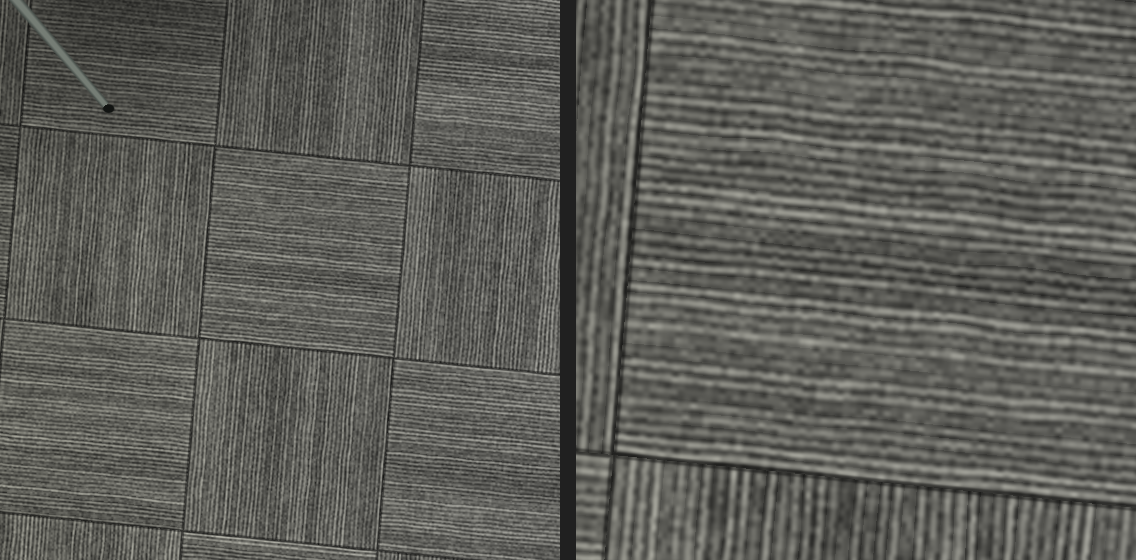
Left, the full canvas; right, a detail of the centre.
This texture is drawn by a Shadertoy shader. Its source:

```glsl
// Grey ribbed carpet tiles laid quarter-turned, with a slim metal leg in one corner.

float hash(vec2 p) {
    vec3 q = fract(vec3(p.xyx) * 0.1031);
    q += dot(q, q.yzx + 33.33);
    return fract((q.x + q.y) * q.z);
}

float noise(vec2 p) {
    vec2 i = floor(p), f = fract(p);
    f = f * f * (3.0 - 2.0 * f);
    return mix(mix(hash(i), hash(i + vec2(1, 0)), f.x),
               mix(hash(i + vec2(0, 1)), hash(i + vec2(1, 1)), f.x), f.y);
}

// Distance to a segment in x, position along it in y
vec2 segment(vec2 p, vec2 a, vec2 b) {
    vec2 d = b - a;
    float t = clamp(dot(p - a, d) / dot(d, d), 0.0, 1.0);
    return vec2(length(p - a - d * t), t);
}

// Brightness of the yarn: x runs along the ribs, y across them
float ribs(vec2 p, float seed) {
    float wobble = 0.35 * (noise(vec2(p.x * 9.0, p.y * 15.0) + seed) - 0.5);
    float y = p.y * 46.0 + wobble;
    float row = floor(y);
    float across = fract(y);
    float yarn = hash(vec2(row, seed));
    float groove = 0.5 - 0.5 * cos(6.2832 * across);
    float depth = mix(0.10, 0.25, hash(vec2(row, seed + 7.0)));
    float band = noise(vec2(p.x * 0.7, row * 0.22) + seed * 3.1) - 0.5;
    float slub = noise(vec2(p.x * 16.0, row * 1.7 + seed)) - 0.5;
    float tuft = noise(vec2(p.x * 85.0, y * 2.2) + seed * 5.0) - 0.5;
    return 0.36 + depth * (groove - 0.5) + 0.15 * (yarn - 0.5) * groove
         + 0.10 * band + 0.06 * slub + 0.15 * tuft;
}

void mainImage(out vec4 fragColor, in vec2 fragCoord) {
    vec2 uv = fragCoord / iResolution.xy;
    float px = 1.0 / iResolution.y;

    // Slightly turned tile grid, about 2.9 tiles each way
    mat2 tileAxes = mat2(0.3477, -0.0352, 0.0290, 0.3437);
    vec2 grid = inverse(tileAxes) * (uv - vec2(0.3555, 0.3958));
    vec2 cell = floor(grid);
    vec2 local = grid - cell;
    float seed = floor(hash(cell + 40.0) * 90.0);

    // Every other tile is turned by a quarter
    bool turned = mod(cell.x + cell.y, 2.0) > 0.5;
    float light = ribs(turned ? local.yx : local, seed);
    light += 0.03 * (hash(cell + 11.0) - 0.5);

    // Thin dark seam with a faint pale lip
    vec2 toEdge = min(local, 1.0 - local);
    float edge = min(toEdge.x, toEdge.y) * 0.346;
    light += 0.035 * smoothstep(0.010, 0.006, edge) * smoothstep(0.002, 0.004, edge);
    light *= 1.0 - 0.40 * smoothstep(0.0022 + px, 0.0010, edge);

    // Broad wear and the soft shadow in the upper left
    light *= 0.96 + 0.10 * noise(uv * 5.0 + 3.0);
    vec2 fromShadow = (uv - vec2(0.17, 0.97)) / vec2(0.30, 0.24);
    light *= 1.0 - 0.34 * exp(-dot(fromShadow, fromShadow));
    light *= 1.03 - 0.06 * uv.y;
    vec3 color = light * mix(vec3(1.01, 1.01, 0.94), vec3(1.0, 1.0, 0.96), uv.x);

    // Metal leg with a dark foot
    vec2 foot = vec2(0.194, 0.806);
    vec2 leg = segment(uv, vec2(0.020, 1.010), foot);
    float radius = mix(0.010, 0.007, leg.y);
    float cap = length((uv - foot) * vec2(1.0, 1.3));
    color = mix(color, vec3(0.07, 0.08, 0.07), smoothstep(0.010 + px, 0.010 - px, cap));
    vec3 metal = mix(vec3(0.46, 0.49, 0.46), vec3(0.28, 0.31, 0.29),
                     smoothstep(0.3, 1.0, leg.x / radius));
    float legMask = smoothstep(radius + px, radius - px, leg.x) * step(leg.y, 0.97);
    color = mix(color, metal, legMask);

    fragColor = vec4(clamp(color, 0.0, 1.0), 1.0);
}
```
